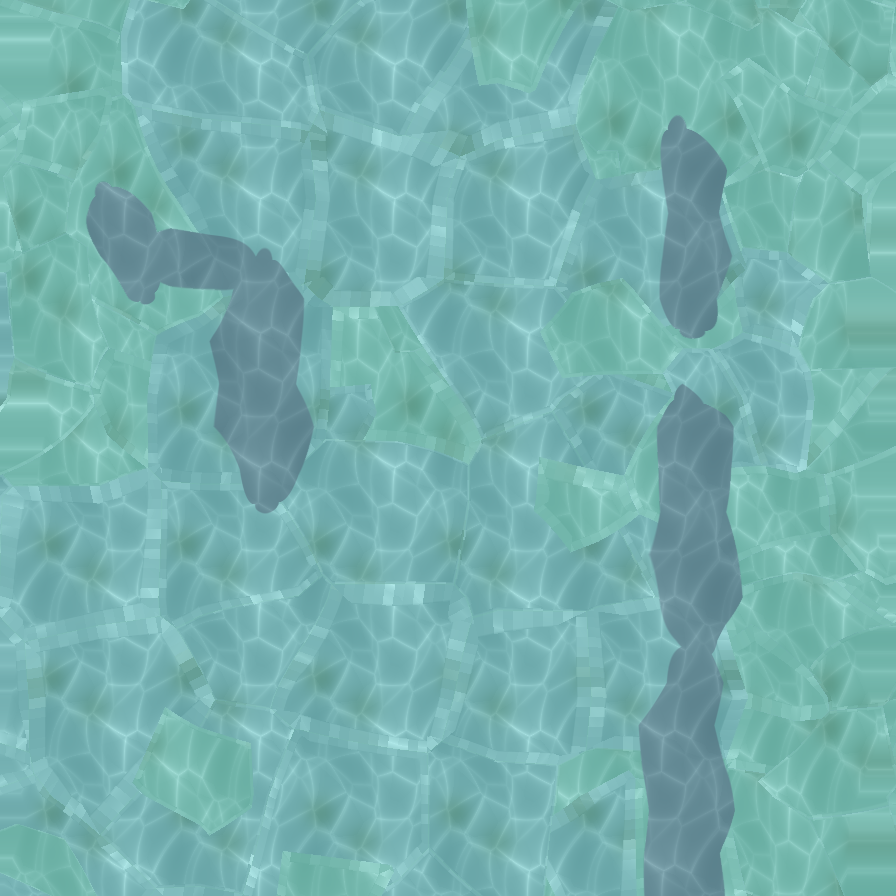
This texture is drawn by a Shadertoy shader. Its source:

```glsl
struct Cell { vec2 id, centre, normal; float edge; };

vec2 hash2(vec2 p) {
    vec3 a = fract(p.xyx * vec3(.1031, .1030, .0973));
    a += dot(a, a.yzx + 33.33);
    return fract((a.xx + a.yz) * a.zy);
}

// Linear value noise, left unsmoothed so that it folds into facets
vec2 creased(vec2 p) {
    vec2 i = floor(p), f = p - i;
    return mix(mix(hash2(i), hash2(i + vec2(1, 0)), f.x),
               mix(hash2(i + vec2(0, 1)), hash2(i + 1.), f.x), f.y);
}

// Repeating Voronoi cell with the border toward its second nearest centre
Cell voronoi(vec2 p, vec2 period) {
    Cell c;
    vec2 base = floor(p), first = vec2(9), second = vec2(9);
    for (int k = 0; k < 9; k++) {
        vec2 g = base + vec2(k % 3 - 1, k / 3 - 1);
        vec2 id = mod(g, period);
        vec2 r = g + .1 + .8 * hash2(id) - p;
        float d = dot(r, r);
        if (d < dot(first, first)) {
            second = first;
            first = r;
            c.id = id;
        } else if (d < dot(second, second)) {
            second = r;
        }
    }
    c.centre = p + first;
    c.normal = normalize(second - first);
    c.edge = dot(.5 * (first + second), c.normal);
    return c;
}

// Tiled caustics: x is brightness, y is the olive spot mask
vec2 water(vec2 p) {
    vec2 t = p / .15;
    vec2 w = t + .05 * sin(6.2832 * t.yx + vec2(0, 2));
    Cell fine = voronoi(w * vec2(4, 3), vec2(4, 3));
    Cell broad = voronoi(w * vec2(3, 2) + .4, vec2(3, 2));
    float glow = .5 + .25 * sin(6.2832 * t.x + 2.) + .25 * sin(6.2832 * (t.y + t.x) + 1.);
    float level = .1 + .3 * glow + .16 * fract(dot(fine.id, vec2(.37, .71)));
    level += .3 * exp(-5. * fine.edge) * (.3 + glow) + .14 * exp(-6. * broad.edge);
    level += .32 * exp(-28. * fine.edge) * (.3 + glow) + .14 * exp(-32. * broad.edge);
    vec2 a = fract(t) - vec2(.38, .62), b = fract(t) - vec2(.7, .4);
    float spot = exp(-70. * dot(a, a)) + .8 * exp(-60. * dot(b, b));
    return vec2(level - .15 * spot, spot);
}

// Tapered band around a segment
float strip(vec2 p, vec2 a, vec2 b, float radius) {
    float h = clamp(dot(p - a, b - a) / dot(b - a, b - a), 0., 1.);
    return length(p - mix(a, b, h)) - radius * mix(.3, 1., sqrt(4. * h * (1. - h)));
}

float slateDistance(vec2 p) {
    float d = strip(p, vec2(.115, .79), vec2(.165, .68), .030);
    d = min(d, strip(p, vec2(.155, .72), vec2(.29, .70), .027));
    d = min(d, strip(p, vec2(.29, .71), vec2(.30, .43), .047));
    d = min(d, strip(p, vec2(.765, .86), vec2(.775, .62), .038));
    d = min(d, strip(p, vec2(.775, .545), vec2(.775, .27), .045));
    return min(d, strip(p, vec2(.77, .28), vec2(.765, -.06), .045));
}

void mainImage(out vec4 fragColor, in vec2 fragCoord) {
    vec2 p = fragCoord / iResolution.xy;
    float pixel = 1. / iResolution.y;

    // Large patches, partly covered by smaller green ones
    vec2 bent = p + .06 * (creased(p * 9.) - .5);
    float scale = 6.;
    Cell region = voronoi(bent * scale, vec2(64));
    vec2 c = region.centre / scale;
    float bias = smoothstep(.6, .82, c.x) + .8 * smoothstep(.3, .12, c.x) * step(.58, c.y);
    float green = step(.72, bias + .85 * hash2(region.id + 21.).x);
    Cell chip = voronoi(bent * 10. + 7., vec2(64));
    vec2 chance = hash2(chip.id + 3.);
    if (chance.x < mix(.12, .5, green)) {
        region = chip;
        scale = 10.;
        green = step(.12, chance.y);
    }

    // Slate channels follow their own folded outline
    vec2 fold = creased(p * 21. + 30.) - .5;
    float slate = smoothstep(pixel, -pixel, slateDistance(p + .03 * fold));

    // Colours bleed outward in blocks along the seams and side margins
    vec2 rnd = hash2(region.id + 9.);
    float edge = region.edge / scale;
    float bleed = max(.018 * rnd.x * rnd.x + .002 - edge, 0.);
    vec2 q = p;
    if (bleed > 0. && slate < .5) {
        vec2 along = vec2(-region.normal.y, region.normal.x);
        float s = dot(p, along);
        q += along * (floor(s * 90.) / 90. - s) - region.normal * bleed;
    }
    float margin = .06 * creased(vec2(p.y * 11., floor(p.x * 2.))).x;
    q.x = clamp(q.x, margin, 1. - margin);
    float shift = green * step(slate, .5);
    vec2 tile = water(q * mix(vec2(1), vec2(1.15, .9), shift) + shift * .15 * rnd);
    float seam = smoothstep(0., 1.5 * pixel, bleed);
    float level = tile.x + .2 * seam * (.4 + rnd.y);

    // Blue and jade water, blended across the patch border
    green = mix(.5, green, smoothstep(0., pixel, edge));
    vec3 blue = mix(vec3(.355, .595, .605), vec3(.56, .79, .795), level);
    vec3 jade = mix(vec3(.365, .645, .595), vec3(.55, .80, .765), level);
    vec3 col = mix(blue, jade, green);
    col = mix(col, vec3(.34, .56, .48), .55 * min(tile.y, 1.));
    vec3 slateColor = mix(vec3(.325, .475, .52), vec3(.46, .61, .65), tile.x + .2 * fold.y);
    fragColor = vec4(mix(col, slateColor, slate), 1);
}
```
